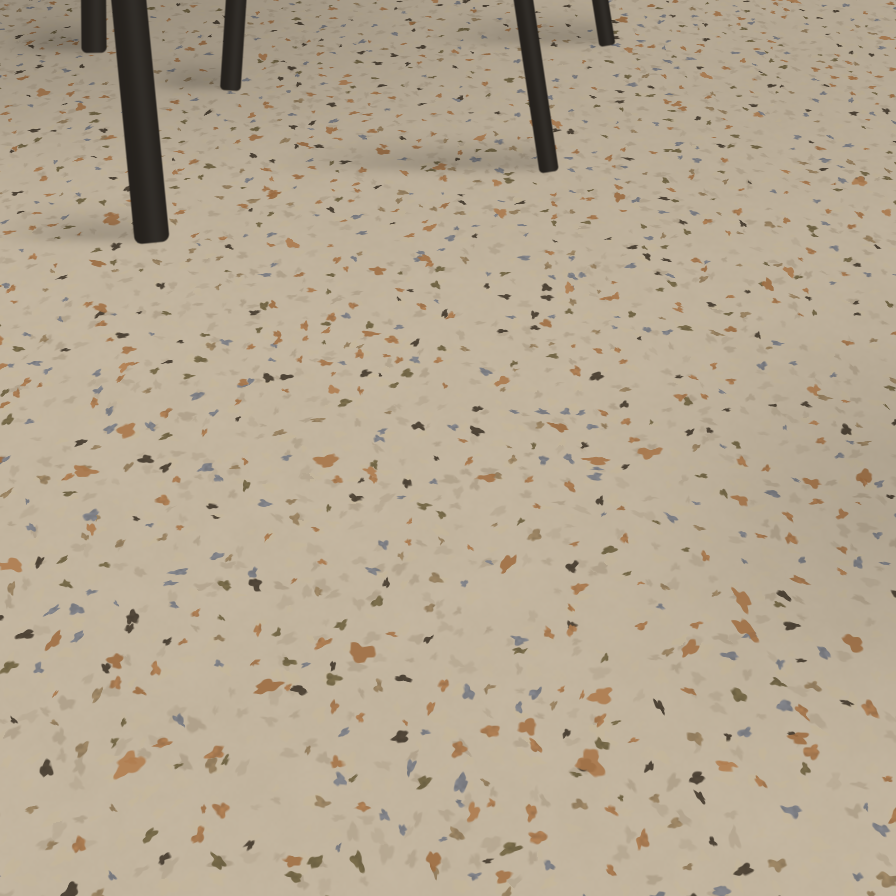
This texture is drawn by a Shadertoy shader. Its source:

```glsl
// A speckled terrazzo floor seen in perspective, with dark chair legs at the top.
// Jittered cells on the floor plane hold irregular stone chips in three layers;
// soft shading, streak shadows and rounded leg shapes are laid over them.

#define HORIZON 1.75
#define CHIP_CELL 0.040
#define CHIP_DENSITY 0.56
#define CHIP_RADIUS 0.0078
#define LARGE_CELL 0.105
#define LARGE_DENSITY 0.36
#define LARGE_RADIUS 0.0125
#define FAINT_CELL 0.031
#define SOFTNESS 0.0016
#define MOTTLE 0.022
#define SHADOW_DEPTH 0.15
#define BASE_COLOR vec3(0.762, 0.708, 0.622)

const int LEG_COUNT = 5;

// Foot position, sideways lean per unit of height, half width.
const vec4 LEGS[LEG_COUNT] = vec4[](
    vec4(0.170, 0.729, -0.097, 0.0195),
    vec4(0.105, 0.941, -0.010, 0.0140),
    vec4(0.257, 0.899, 0.065, 0.0115),
    vec4(0.613, 0.808, -0.150, 0.0108),
    vec4(0.678, 0.949, -0.160, 0.0090));
const float SHADOW_LENGTHS[LEG_COUNT] = float[](0.20, 0.12, 0.12, 0.34, 0.22);

vec3 hash3(vec2 p) {
    vec3 q = fract(p.xyx * vec3(0.1031, 0.1030, 0.0973));
    q += dot(q, q.yxz + 33.33);
    return fract((q.xxy + q.yzz) * q.zyx);
}

float valueNoise(vec2 p) {
    vec2 cell = floor(p), f = fract(p);
    f = f * f * (3.0 - 2.0 * f);
    float low = mix(hash3(cell).x, hash3(cell + vec2(1, 0)).x, f.x);
    float high = mix(hash3(cell + vec2(0, 1)).x, hash3(cell + vec2(1, 1)).x, f.x);
    return mix(low, high, f.y);
}

// Returns the coverage of the nearest chip and its random tint.
vec2 chipLayer(vec2 p, float cellSize, float density, float radius, float blur, float seed) {
    vec2 home = floor(p / cellSize), result = vec2(0.0);
    for (int j = -1; j <= 1; j++)
    for (int i = -1; i <= 1; i++) {
        vec2 cell = home + vec2(i, j);
        vec3 place = hash3(cell + seed);
        vec3 form = hash3(cell + seed + 71.7);
        if (place.z > density) continue;
        vec2 q = p - (cell + 0.1 + 0.8 * place.xy) * cellSize;
        float turn = 6.283 * form.x;
        q = mat2(cos(turn), sin(turn), -sin(turn), cos(turn)) * q;
        q *= vec2(0.85, mix(1.0, 1.8, form.y));
        float angle = atan(q.y, q.x);
        float size = radius * mix(0.5, 1.25, fract(form.y * 17.3));
        float outline = 1.0 + 0.20 * cos(3.0 * angle + 9.0 * form.z)
                            + 0.13 * cos(5.0 * angle + 23.0 * form.y);
        float cover = 1.0 - smoothstep(-blur, blur, length(q) - size * outline);
        if (cover > result.x) result = vec2(cover, form.z);
    }
    return result;
}

vec3 chipColor(float tint) {
    vec3 orange = vec3(0.65, 0.46, 0.29), slate = vec3(0.47, 0.48, 0.51);
    vec3 olive = vec3(0.43, 0.38, 0.25), umber = vec3(0.27, 0.23, 0.18);
    vec3 tan_ = vec3(0.58, 0.49, 0.36);
    return tint < 0.29 ? orange : tint < 0.52 ? slate
         : tint < 0.70 ? olive : tint < 0.85 ? umber : tan_;
}

// Distance to a leaning bar that rises without end from a rounded foot.
float legDistance(vec2 uv, vec4 leg) {
    vec2 axis = normalize(vec2(leg.z, 1.0));
    vec2 q = uv - leg.xy;
    float across = dot(q, vec2(axis.y, -axis.x)), corner = 0.45 * leg.w;
    vec2 edge = vec2(abs(across) - leg.w, -dot(q, axis)) + corner;
    return length(max(edge, 0.0)) + min(max(edge.x, edge.y), 0.0) - corner;
}

void mainImage(out vec4 fragColor, in vec2 fragCoord) {
    vec2 uv = fragCoord / iResolution.xy;

    // Project the canvas on the floor plane.
    float depth = HORIZON / (HORIZON - uv.y);
    vec2 ground = vec2((uv.x - 0.5) * depth, HORIZON * depth) + 3.0;
    float blur = depth * max(SOFTNESS, 0.9 / iResolution.y);
    vec2 warped = ground + 0.004 * (vec2(valueNoise(ground * 130.0),
                                         valueNoise(ground * 130.0 + 47.0)) - 0.5);

    // Mottled binder with faint pale and grey chips.
    float mottle = 0.4 * valueNoise(ground * 18.0) + 0.35 * valueNoise(ground * 75.0)
                 + 0.25 * valueNoise(uv * 260.0) - 0.5;
    vec3 color = BASE_COLOR + MOTTLE * mottle * vec3(1.0, 1.0, 1.15);
    vec2 faint = chipLayer(warped, FAINT_CELL, 0.75, 0.0085, blur * 1.5, 13.0);
    vec3 faintColor = faint.y < 0.5 ? vec3(0.65, 0.59, 0.50) : vec3(0.775, 0.715, 0.595);
    color = mix(color, faintColor, faint.x * mix(0.25, 0.65, fract(faint.y * 7.0)));

    // Coloured chips, then the sparse large orange ones.
    vec2 chip = chipLayer(warped, CHIP_CELL, CHIP_DENSITY, CHIP_RADIUS, blur, 137.0);
    vec3 stone = chipColor(chip.y) * (0.92 + 0.16 * valueNoise(ground * 210.0));
    color = mix(color, stone, chip.x * 0.92);
    vec2 large = chipLayer(warped, LARGE_CELL, LARGE_DENSITY, LARGE_RADIUS, blur, 291.0);
    vec3 largeColor = mix(vec3(0.61, 0.42, 0.25), vec3(0.70, 0.50, 0.32), large.y);
    color = mix(color, largeColor, large.x * 0.9);

    // Broad shade at the top, the upper left and the right edge.
    float shade = 1.0 - 0.075 * smoothstep(0.60, 1.0, uv.y);
    shade -= 0.13 * smoothstep(0.78, 1.0, uv.y) * smoothstep(0.75, 0.05, uv.x);
    vec2 side = (uv - vec2(1.03, 0.44)) / vec2(0.24, 0.20);
    shade -= 0.10 * exp(-dot(side, side));

    // Streak shadows run left from each foot.
    for (int i = 0; i < LEG_COUNT; i++) {
        vec2 offset = uv - LEGS[i].xy - vec2(0.0, 0.009);
        float along = smoothstep(-SHADOW_LENGTHS[i], -0.3 * SHADOW_LENGTHS[i], offset.x)
                    * smoothstep(0.012, -0.008, offset.x);
        float width = offset.y > 0.0 ? 0.022 : 0.009;
        shade -= SHADOW_DEPTH * along * exp(-offset.y * offset.y / (width * width));
    }
    color *= shade;

    // Chair legs with a faint sheen along one side.
    float legBlur = max(0.0013, 0.8 / iResolution.y);
    for (int i = 0; i < LEG_COUNT; i++) {
        vec4 leg = LEGS[i];
        float across = (uv.x - leg.x - leg.z * (uv.y - leg.y)) / leg.w;
        float sheen = exp(-4.0 * (across - 0.25) * (across - 0.25));
        vec3 metal = vec3(0.145, 0.130, 0.112) + 0.045 * sheen;
        float cover = 1.0 - smoothstep(-legBlur, legBlur, legDistance(uv, leg));
        color = mix(color, metal, cover);
    }
    fragColor = vec4(color, 1.0);
}
```
